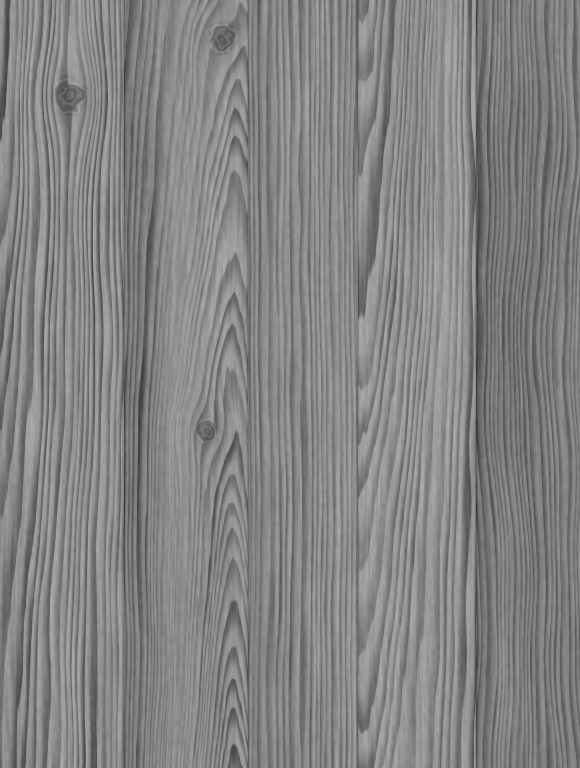
Reproduce this texture procedurally as a Shadertoy shader.

```glsl
// Grey pine planks with growth rings, cathedral arches, knots and fine fibres.

// Per-plank settings, left to right; lengths are in canvas heights.
const int PLANKS = 5;
const float SEAM[6] = float[6](-0.1, 0.161, 0.323, 0.466, 0.62, 9.0);
const float HEART[5] = float[5](-0.012, 0.304, 0.75, 0.468, 1.0);
const float RINGS[5] = float[5](112.0, 140.0, 112.0, 108.0, 135.0);
const float CLIMB[5] = float[5](-7.0, 19.0, 0.0, -10.0, 0.0);
const float ROUND[5] = float[5](0.03, 0.016, 0.02, 0.03, 0.02);
const float WAVE[5] = float[5](0.006, 0.006, 0.003, 0.005, 0.012);
const float TONE[5] = float[5](0.595, 0.59, 0.57, 0.605, 0.545);
const float CONTRAST[5] = float[5](0.23, 0.20, 0.17, 0.20, 0.17);
const float EDGE_SHADE[5] = float[5](0.0, 0.10, 0.03, 0.0, 0.07);

// Knots: centre x, centre y, radius.
const int KNOTS = 3;
const vec3 KNOT[3] = vec3[3](vec3(0.091, 0.876, 0.019),
                             vec3(0.270, 0.440, 0.013),
                             vec3(0.290, 0.950, 0.018));

const float ARCH_REACH = 0.10;    // how far arches lean into straight lines
const float CALM_X = 0.226;       // pale zone with faint rings
const float CALM_WIDTH = 0.028;
const float FIBRE = 0.075;
const float PORES = 0.05;
const float CLOUDS = 0.07;
const float KNOT_TONE = 0.37;

float hash(vec2 p) {
    p = fract(p * vec2(0.1031, 0.1137));
    p += dot(p, p.yx + 33.33);
    return fract((p.x + p.y) * p.x * 7.31);
}

float noise(vec2 p) {
    vec2 i = floor(p), f = fract(p);
    f = f * f * (3.0 - 2.0 * f);
    return mix(mix(hash(i), hash(i + vec2(1, 0)), f.x),
               mix(hash(i + vec2(0, 1)), hash(i + vec2(1, 1)), f.x), f.y);
}

int plankAt(float x) {
    int plank = 0;
    for (int i = 1; i < PLANKS; i++) if (x > SEAM[i]) plank = i;
    return plank;
}

// Layered sines that sway the grain sideways.
float sway(vec2 p, float seed) {
    return 0.55 * sin(p.y * 6.3 + p.x * 9.0 + seed)
         + 0.30 * sin(p.y * 13.7 - p.x * 17.0 + seed * 2.3)
         + 0.12 * sin(p.y * 31.0 + p.x * 40.0 + seed * 4.1);
}

// Ring count from the heart line; CLIMB turns lines into arches.
float ringPhase(vec2 p, int plank) {
    float d = p.x - HEART[plank];
    float reach = exp(-d * d / (ARCH_REACH * ARCH_REACH));
    float f = RINGS[plank] * length(vec2(d, ROUND[plank]));
    f += CLIMB[plank] * (p.y - 0.5) * reach;
    f += 0.30 * sin(f * 1.3 + 1.0) + 0.45 * sin(f * 0.47 + float(plank));
    f += 0.35 * noise(p * vec2(60.0, 9.0)) + 0.22 * noise(p * vec2(230.0, 14.0));
    return f + 40.0;
}

// Slow darkening into latewood, then a crisp return to pale wood.
float latewood(float f, float blur) {
    float t = fract(f);
    float edge = clamp(blur * 1.2, 0.09, 0.5);
    float strength = 0.6 + 0.55 * hash(vec2(floor(f), 7.0));
    return strength * smoothstep(0.2, 0.85, t) * (1.0 - smoothstep(1.0 - edge, 1.0, t));
}

void mainImage(out vec4 fragColor, in vec2 fragCoord) {
    vec2 p = fragCoord / iResolution.y;
    int plank = plankAt(p.x);
    float seed = float(plank) * 2.7;

    // Grain sways and parts around knots.
    vec2 q = p;
    q.x += WAVE[plank] * sway(p, seed);
    float core = 0.0, halo = 0.0, knotRings = 0.0;
    for (int i = 0; i < KNOTS; i++) {
        vec3 k = KNOT[i];
        if (plankAt(k.x) != plank) continue;
        vec2 d = p - k.xy;
        vec2 s = d / (k.z * vec2(2.2, 3.6));
        q.x -= 0.85 * d.x * exp(-dot(s, s));
        float r = length(d * vec2(1.0, 0.85)) / k.z + 0.5 * (noise(p * 110.0) - 0.5);
        core += 1.0 - smoothstep(0.55, 1.05, r);
        halo += exp(-0.6 * r * r);
        knotRings += (1.0 - smoothstep(1.0, 1.3, r)) * sin(r * 13.0 + 4.0 * noise(p * 160.0));
    }

    // Growth rings
    float f = ringPhase(q, plank);
    float calm = (p.x - CALM_X) / CALM_WIDTH;
    float contrast = CONTRAST[plank] * (1.0 - 0.65 * exp(-calm * calm));
    contrast *= 0.75 + 0.5 * noise(q * vec2(35.0, 3.0) + seed);
    float grey = TONE[plank] - contrast * latewood(f, fwidth(f));

    // Broad shading, fibres and pores
    float fromSeam = p.x - SEAM[plank];
    grey -= EDGE_SHADE[plank] * exp(-fromSeam / 0.03);
    grey += CLOUDS * (noise(q * vec2(22.0, 2.0) + seed) - 0.5);
    grey += FIBRE * (noise(q * vec2(380.0, 14.0)) - 0.5);
    grey += PORES * (noise(p * vec2(480.0, 120.0)) - 0.5);

    // Knots and plank joints
    grey -= 0.06 * halo;
    grey = mix(grey, KNOT_TONE, 0.75 * min(core, 1.0)) + 0.05 * knotRings;
    float joint = min(abs(fromSeam), abs(SEAM[plank + 1] - p.x));
    grey -= 0.09 * (1.0 - smoothstep(0.0005, 0.0028, joint));

    fragColor = vec4(vec3(clamp(grey, 0.0, 1.0)), 1.0);
}
```
